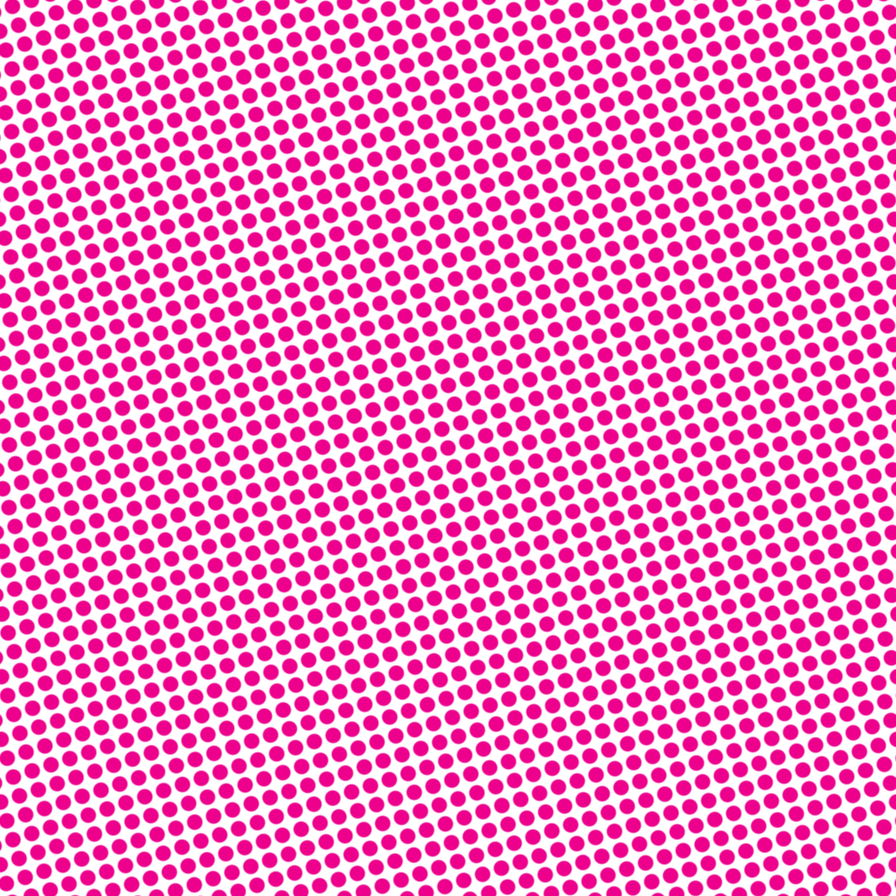
This pattern is drawn by a WebGL 2 fragment shader. Its source:

```glsl
#version 300 es
precision highp float;
// Magenta halftone dots on white, on a square grid turned by about 18 degrees.

uniform vec2 u_resolution;
out vec4 fragColor;

// Signed distance to the nearest dot edge, in grid cells.
float dotDistance(vec2 grid, float radius) {
    vec2 cell = fract(grid + 0.5) - 0.5;
    return length(cell) - radius;
}

void main() {
    vec2 uv = gl_FragCoord.xy / u_resolution;

    // Whole steps (43, 14) along each side turn the grid and let it wrap.
    vec2 steps = vec2(43.0, 14.0);
    vec2 p = uv - 0.5;
    vec2 grid = vec2(dot(p, steps), dot(p, vec2(-steps.y, steps.x)));

    // Slightly soft ink edge, never narrower than a pixel.
    float pixel = length(steps) / min(u_resolution.x, u_resolution.y);
    float soft = max(0.06, 0.65 * pixel);
    float ink = 1.0 - smoothstep(-soft, soft, dotDistance(grid, 0.389));

    vec3 paper = vec3(1.0);
    vec3 magenta = vec3(0.93, 0.0, 0.55);
    fragColor = vec4(mix(paper, magenta, ink), 1.0);
}
```
